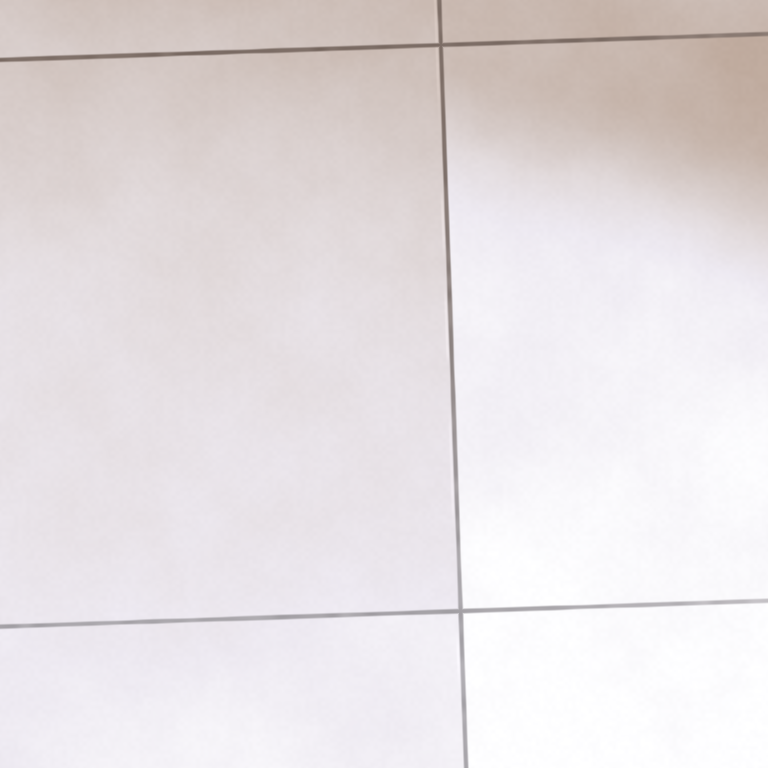
Reproduce this texture procedurally as a Shadertoy shader.

```glsl
// Large pale floor tiles with thin, slightly skewed grout joints.
// A skewed grid gives the tiles; a warm shadow at the top fades to white light
// at the lower right, with cloudy mottling that changes from tile to tile.

float hash(vec2 p) {
    return fract(sin(dot(p, vec2(127.1, 311.7))) * 43758.5453);
}

float noise(vec2 p) {
    vec2 i = floor(p), f = fract(p);
    f = f * f * (3.0 - 2.0 * f);
    return mix(mix(hash(i), hash(i + vec2(1, 0)), f.x),
               mix(hash(i + vec2(0, 1)), hash(i + vec2(1, 1)), f.x), f.y);
}

float fbm(vec2 p) {
    float sum = 0.0, amp = 0.5;
    for (int i = 0; i < 4; i++) {
        sum += amp * noise(p);
        p = p * 2.03 + 7.3;
        amp *= 0.5;
    }
    return sum;
}

// Warm shadow (0) through pale grey and lilac to white (1)
vec3 tileColor(float light) {
    vec3 c = mix(vec3(0.75, 0.67, 0.62), vec3(0.82, 0.77, 0.75), clamp(light * 4.0, 0.0, 1.0));
    c = mix(c, vec3(0.885, 0.855, 0.86), clamp(light * 4.0 - 1.0, 0.0, 1.0));
    c = mix(c, vec3(0.93, 0.915, 0.945), clamp(light * 4.0 - 2.0, 0.0, 1.0));
    return mix(c, vec3(0.995, 0.995, 1.0), clamp(light * 4.0 - 3.0, 0.0, 1.0));
}

// Matt tiles on the left brighten slowly downward
float leftLight(vec2 p) {
    return 0.79 - 0.3 * p.y - 0.3 * pow(p.y, 4.0) + p.x * mix(0.15, -0.18, p.y);
}

// Tiles on the right have a slanted shadow edge above a bright reflection
float rightLight(vec2 p) {
    float below = 0.83 - 0.28 * (p.x - 0.6) - p.y;
    float shade = 0.12 - 0.2 * (p.x - 0.6);
    float glow = 0.78 + 0.35 * max(below, 0.0) + 0.2 * (p.x - 0.8);
    return mix(shade, glow, smoothstep(-0.11, 0.13, below));
}

void mainImage(out vec4 fragColor, in vec2 fragCoord) {
    vec2 p = fragCoord / iResolution.xy;
    float pixel = 1.0 / min(iResolution.x, iResolution.y);

    // Skewed grid: cell id and signed distance to the nearest joints
    vec2 grid = vec2(p.x - 0.607 + 0.035 * p.y, p.y - 0.184 - 0.0338 * p.x) / 0.738;
    vec2 tile = floor(grid);
    vec2 joint = (fract(grid + 0.5) - 0.5) * 0.738;

    // Light, cloudy stains and fine grain
    float light = tile.x < 0.0 ? leftLight(p) : rightLight(p);
    light += 0.06 * step(1.0, tile.y);
    vec2 q = p + 5.0 * vec2(hash(tile), hash(tile + 3.7));
    light += 0.24 * (fbm(q * 6.0) - 0.47) + 0.05 * (fbm(q * vec2(40.0, 32.0)) - 0.47);
    vec3 color = tileColor(clamp(light, 0.0, 1.0));
    color += 0.012 * (noise(p * 190.0) - 0.5);

    // Pale chipped rim along the left of the upright joint
    float rim = smoothstep(0.003, 0.0, abs(joint.x + 0.0055));
    color += 0.04 * rim * smoothstep(0.35, 0.65, noise(vec2(3.0, p.y * 14.0)));

    // Grout: dark brown in shadow, pale grey in the light
    vec3 grout = mix(vec3(0.65, 0.64, 0.66), vec3(0.47, 0.41, 0.38), smoothstep(0.1, 0.95, p.y));
    grout += 0.1 * smoothstep(0.6, 1.0, p.x) * (1.0 - 0.5 * p.y);
    grout += 0.08 * (noise(p * 60.0) - 0.5);
    float soft = max(0.0017, pixel);
    float halfWidth = 0.0027 + 0.0007 * (noise(p * 25.0) - 0.5);
    vec2 line = 1.0 - smoothstep(halfWidth - soft, halfWidth + soft, abs(joint));
    color = mix(color, grout, 0.95 * max(line.x, line.y));

    fragColor = vec4(clamp(color, 0.0, 1.0), 1.0);
}
```
